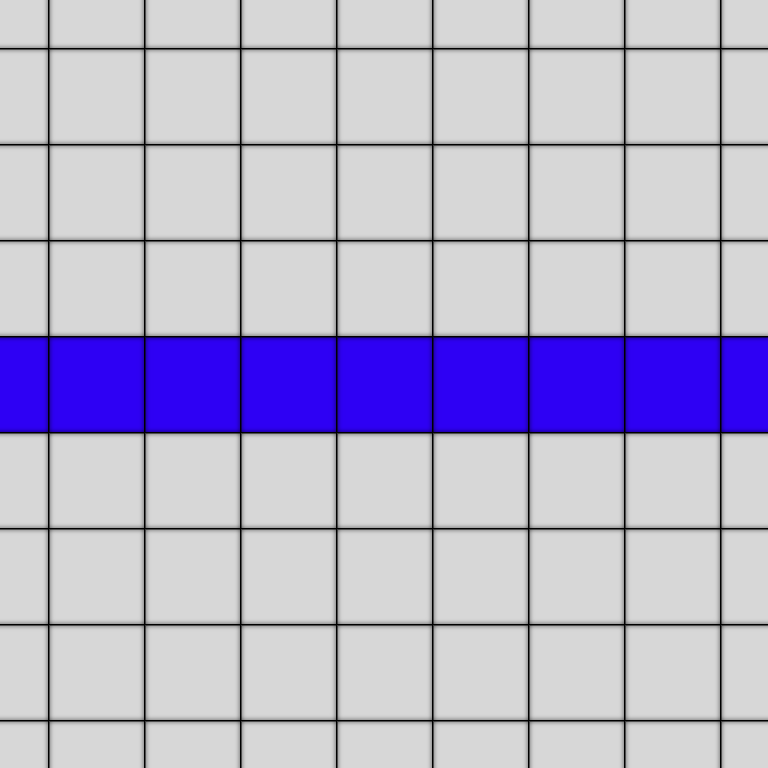
Reproduce this pattern procedurally as a Shadertoy shader.

```glsl
// Draws a pale grey square grid with soft-shaded black lines and one blue row of cells.

const float CELLS = 8.0;
const float LINE_HALF_WIDTH = 0.5 / 512.0;
const float SHADE_RADIUS = 2.1 / 512.0;
const float SHADE_STRENGTH = 0.28;
const vec2 GRID_ORIGIN = vec2(32.5, 31.5) / 512.0;

const vec3 PALE_GREY = vec3(0.843);
const vec3 BLUE = vec3(0.18, 0.0, 0.955);

// Distance on each axis to the nearest grid line
vec2 gridDistance(vec2 p, vec2 origin, float cells) {
    return abs(fract((p - origin) * cells + 0.5) - 0.5) / cells;
}

// Antialiased coverage of a shape from its signed distance
float coverage(float signedDistance, float pixel) {
    return clamp(0.5 - signedDistance / pixel, 0.0, 1.0);
}

// Soft darkening beside a line
float edgeShade(float dist, float radius, float strength) {
    float t = dist / radius;
    return 1.0 - strength * exp(-t * t);
}

void mainImage(out vec4 fragColor, in vec2 fragCoord) {
    float pixel = 1.0 / iResolution.y;
    vec2 p = fragCoord * pixel;

    // Blue row, bounded by two neighbouring grid lines
    float rowCentre = GRID_ORIGIN.y + 3.5 / CELLS;
    float rowDistance = abs(p.y - rowCentre) - 0.5 / CELLS;
    vec3 color = mix(PALE_GREY, BLUE, coverage(rowDistance, pixel));

    // Soft shading, then the black lines
    vec2 d = gridDistance(p, GRID_ORIGIN, CELLS);
    color *= edgeShade(d.x, SHADE_RADIUS, SHADE_STRENGTH);
    color *= edgeShade(d.y, SHADE_RADIUS, SHADE_STRENGTH);
    color *= 1.0 - coverage(min(d.x, d.y) - LINE_HALF_WIDTH, pixel);

    fragColor = vec4(color, 1.0);
}
```
